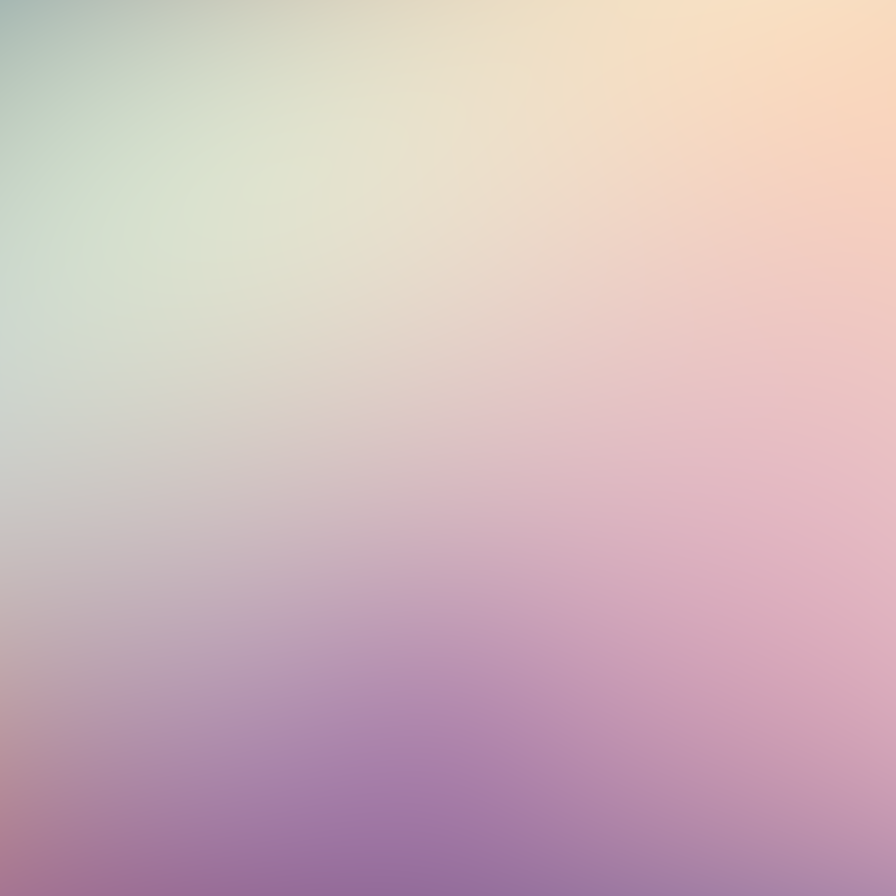
Write a Shadertoy shader that draws this background.

```glsl
// Draws a soft pastel mesh gradient: mint and peach above, rose and violet below.

// Smooth quartic curve through five evenly spaced colours, t from 0 to 1.
vec3 ramp(float t, vec3 stops[5]) {
    vec3 sum = vec3(0.0);
    for (int i = 0; i < 5; i++) {
        float weight = 1.0;
        for (int j = 0; j < 5; j++) {
            if (j != i) weight *= (t * 4.0 - float(j)) / float(i - j);
        }
        sum += weight * stops[i];
    }
    return sum;
}

// Smooth cubic curve through four evenly spaced colours, t from 0 to 1.
vec3 blendAcross(float t, vec3 a, vec3 b, vec3 c, vec3 d) {
    float s = t * 3.0;
    return a * (1.0 - s) * (2.0 - s) * (3.0 - s) / 6.0
         + b * s * (2.0 - s) * (3.0 - s) / 2.0
         + c * s * (s - 1.0) * (3.0 - s) / 2.0
         + d * s * (s - 1.0) * (s - 2.0) / 6.0;
}

float glow(vec2 offset, vec2 radius) {
    vec2 q = offset / radius;
    return exp(-dot(q, q));
}

void mainImage(out vec4 fragColor, in vec2 fragCoord) {
    vec2 uv = fragCoord / iResolution.xy;
    float depth = 1.0 - uv.y;

    // Vertical ramps, each from top to bottom
    vec3 mintEdge = ramp(depth, vec3[5](
        vec3(0.65, 0.72, 0.70), vec3(0.79, 0.84, 0.79), vec3(0.80, 0.81, 0.79),
        vec3(0.75, 0.65, 0.67), vec3(0.65, 0.46, 0.57)));
    vec3 creamViolet = ramp(depth, vec3[5](
        vec3(0.83, 0.82, 0.75), vec3(0.885, 0.885, 0.81), vec3(0.84, 0.785, 0.77),
        vec3(0.735, 0.615, 0.71), vec3(0.59, 0.43, 0.60)));
    vec3 sandRose = ramp(depth, vec3[5](
        vec3(0.945, 0.875, 0.77), vec3(0.935, 0.84, 0.78), vec3(0.88, 0.745, 0.765),
        vec3(0.79, 0.62, 0.715), vec3(0.61, 0.47, 0.63)));
    vec3 peachEdge = ramp(depth, vec3[5](
        vec3(0.97, 0.86, 0.75), vec3(0.96, 0.81, 0.75), vec3(0.915, 0.755, 0.765),
        vec3(0.86, 0.68, 0.74), vec3(0.69, 0.54, 0.67)));

    vec3 color = blendAcross(uv.x, mintEdge, creamViolet, sandRose, peachEdge);

    // Violet shade rising from the lower middle
    color -= vec3(0.035, 0.045, 0.02) * glow(uv - vec2(0.48, 0.2), vec2(0.18, 0.2));

    fragColor = vec4(clamp(color, 0.0, 1.0), 1.0);
}
```
